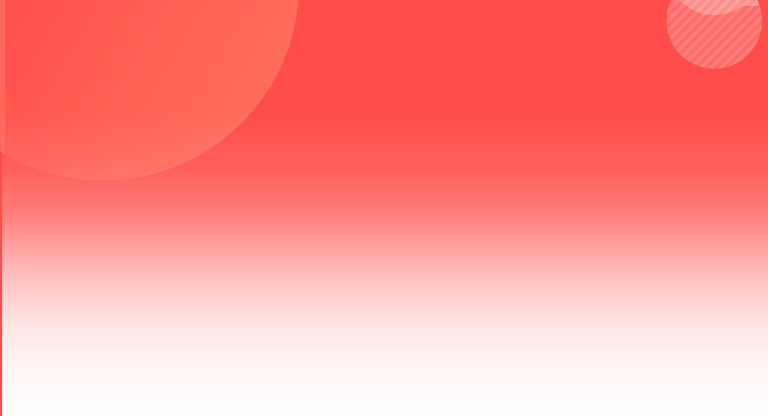
Reproduce this background procedurally as a WebGL 2 fragment shader.

```glsl
#version 300 es
precision highp float;
// A red field fading to white towards the bottom, with a warm translucent disc
// at the upper left and a small hatched disc at the upper right.
// Lengths are in canvas heights, measured from the top left corner.

uniform vec2 u_resolution;
out vec4 outColor;

const vec3 RED = vec3(1.0, 0.302, 0.288);
const vec3 WHITE = vec3(1.0);
const vec3 PEACH = vec3(1.0, 0.60, 0.46);

// Fade from red to white: depth of each stop and its share of white
const int STOPS = 10;
const float DEPTH[STOPS] = float[](0.0, 0.27, 0.40, 0.504, 0.576, 0.65, 0.72, 0.79, 0.89, 1.0);
const float FADE[STOPS] = float[](0.0, 0.0, 0.10, 0.25, 0.43, 0.61, 0.755, 0.865, 0.95, 1.0);

const vec2 BIG_CENTER = vec2(0.247, -0.038);
const float BIG_RADIUS = 0.472;
const vec2 GLOW_START = vec2(0.06, 0.0);
const vec2 GLOW_END = vec2(0.60, 0.31);
const float GLOW_ALPHA = 0.42;

const vec2 SMALL_CENTER = vec2(1.717, 0.050);
const vec2 CAP_CENTER = vec2(1.717, -0.079);
const float SMALL_RADIUS = 0.115;
const float BAND_DEPTH = 0.014;
const float HATCH_PERIOD = 0.024;

const float STRIP_WIDTH = 0.012;
const float EDGE_WIDTH = 0.005;

// Coverage of a shape from its signed distance, one pixel soft
float cover(float dist) {
    return clamp(0.5 - dist * u_resolution.y, 0.0, 1.0);
}

float disc(vec2 p, vec2 center, float radius) {
    return cover(length(p - center) - radius);
}

float whiteShare(float depth) {
    float share = FADE[0];
    for (int i = 1; i < STOPS; i++) {
        float t = clamp((depth - DEPTH[i - 1]) / (DEPTH[i] - DEPTH[i - 1]), 0.0, 1.0);
        share += (FADE[i] - FADE[i - 1]) * t;
    }
    return share;
}

// Rising diagonal lines with soft edges
float hatch(vec2 p) {
    float wave = abs(fract((p.x + p.y) / HATCH_PERIOD) - 0.5);
    float soft = 1.0 / (u_resolution.y * HATCH_PERIOD);
    return smoothstep(0.25 - soft, 0.25 + soft, wave);
}

void main() {
    vec2 p = vec2(gl_FragCoord.x, u_resolution.y - gl_FragCoord.y) / u_resolution.y;

    // Background fade and the narrow red left edge
    vec3 color = mix(RED, WHITE, whiteShare(p.y));
    color = mix(color, RED, cover(p.x - EDGE_WIDTH));

    // Large disc, growing warmer along its diagonal, with a brighter left strip
    vec2 axis = GLOW_END - GLOW_START;
    float along = clamp(dot(p - GLOW_START, axis) / dot(axis, axis), 0.0, 1.0);
    float glow = mix(0.06, GLOW_ALPHA, along);
    glow = mix(glow, 0.36, cover(p.x - STRIP_WIDTH));
    color = mix(color, PEACH, glow * disc(p, BIG_CENTER, BIG_RADIUS));

    // Small hatched disc with a brighter cap
    float small = disc(p, SMALL_CENTER, SMALL_RADIUS);
    float band = cover(p.y - BAND_DEPTH) * cover(CAP_CENTER.x - p.x);
    float cap = max(disc(p, CAP_CENTER, SMALL_RADIUS), band);
    float alpha = 0.17 + 0.11 * hatch(p) + 0.19 * cap;
    color = mix(color, WHITE, alpha * small);

    outColor = vec4(color, 1.0);
}
```
